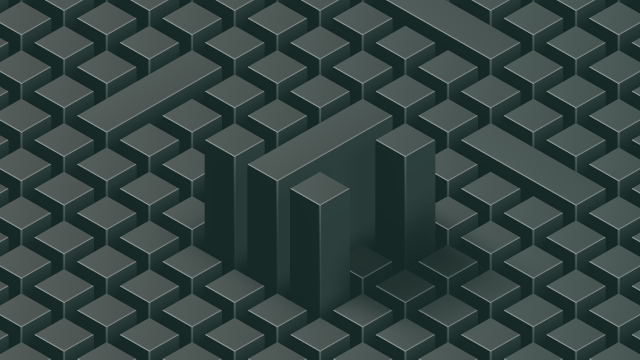
Write a Shadertoy shader that draws this background.

```glsl
// Isometric field of dark green-grey blocks with long bars and a raised cluster.
#define CELL vec2(0.1185, 0.0676)   // half diagonals of a grid cell, in canvas heights
#define ORIGIN_Y 0.4757             // height of the grid origin on the canvas
#define HALF_BLOCK 0.35             // half width of a block, in cells
#define TALL 4.0                    // rise of the raised blocks
#define FLOOR_H -1.0                // ground level below the low tops
#define LINE 0.026                  // width of the lit edges, in cells
#define SAMPLES 3                   // antialiasing samples per axis

const vec3 SHADE = vec3(0.085, 0.155, 0.145);
const vec3 TOP   = vec3(0.305, 0.350, 0.338);
const vec3 RIGHT = vec3(0.175, 0.250, 0.238);
const vec3 LEFT  = vec3(0.090, 0.163, 0.152);
const vec3 EDGE  = vec3(0.620, 0.650, 0.645);

struct Block { vec2 lo; vec2 hi; float top; };

// Replace the block by a longer or taller one if the cell lies in its run.
void run(inout Block b, vec2 cell, vec2 first, vec2 last, float top) {
    if (all(greaterThanEqual(cell, first)) && all(lessThanEqual(cell, last)))
        b = Block(first - HALF_BLOCK, last + HALF_BLOCK, top);
}

Block blockAt(vec2 cell) {
    Block b = Block(cell - HALF_BLOCK, cell + HALF_BLOCK, 0.0);
    // Low bars
    run(b, cell, vec2(-4, -1), vec2(-4, 1), 0.0);
    run(b, cell, vec2(-3, -5), vec2(-1, -5), 0.0);
    run(b, cell, vec2(1, -3), vec2(3, -3), 0.0);
    // Raised bar and pillars
    run(b, cell, vec2(1, 0), vec2(1, 2), TALL);
    run(b, cell, vec2(0, 2), vec2(0, 2), TALL);
    run(b, cell, vec2(2, 2), vec2(2, 2), TALL);
    run(b, cell, vec2(2, 0), vec2(2, 0), TALL);
    return b;
}

// Soft darkening beside neighbours that rise above the point.
float occlusion(vec2 pos, float h, Block self) {
    vec2 cell = floor(pos + 0.5);
    float occ = 0.0;
    for (int j = -1; j <= 1; j++)
    for (int i = -1; i <= 1; i++) {
        Block b = blockAt(cell + vec2(i, j));
        if (distance(b.lo, self.lo) < 0.01) continue;
        float gap = length(max(max(b.lo - pos, pos - b.hi), 0.0));
        occ = max(occ, exp(-4.0 * gap) * clamp(b.top - h, 0.0, 1.0));
    }
    return occ;
}

// Broad shadow cast by the raised cluster on the low blocks.
float castShadow(vec2 pos, float h) {
    float along = smoothstep(1.4, 1.7, pos.x) * (1.0 - smoothstep(2.7, 5.0, pos.x));
    float across = smoothstep(-1.1, 0.0, pos.y) * (1.0 - smoothstep(1.2, 2.4, pos.y));
    return along * across * (1.0 - smoothstep(0.0, 2.5, h));
}

vec3 shadeHit(vec2 pos, float h, Block b, int face) {
    vec2 inset = b.hi - pos;
    vec3 base;
    float lit;
    if (face == 0) {
        // Top: mild gradient and two bright front edges
        vec2 tilt = (pos - 0.5 * (b.lo + b.hi)) / (b.hi - b.lo);
        base = TOP * (1.0 + 0.06 * tilt.y - 0.08 * tilt.x);
        base += vec3(0.012, 0.0, 0.002) * clamp((pos.y - pos.x) / 7.0, -1.0, 1.0);
        vec2 rim = 1.0 - smoothstep(0.5 * LINE, 1.5 * LINE, inset);
        lit = max(rim.y * 0.85, rim.x * 0.6);
    } else {
        // Sides: fade towards the ground, faint vertical front edge
        base = face == 1 ? RIGHT : LEFT;
        base = mix(SHADE, base, smoothstep(FLOOR_H - 0.2, 0.3, h));
        float corner = face == 1 ? inset.y : inset.x;
        lit = 0.4 * (1.0 - smoothstep(0.4 * LINE, 1.4 * LINE, corner))
            * exp(-0.6 * (b.top - h));
    }
    float light = 1.0 - 0.8 * occlusion(pos, h, b);
    light *= 1.0 - 0.78 * castShadow(pos, h);
    vec3 col = mix(SHADE, base, light);
    return mix(col, EDGE, lit * mix(0.55, 1.0, light));
}

// Walk the view ray down through the grid until it meets a block.
vec3 scene(vec2 screen) {
    vec2 ray = vec2(screen.x + screen.y, screen.y - screen.x);
    for (float level = TALL; level > FLOOR_H - 0.6; level -= 0.5) {
        Block b = blockAt(floor(0.5 * (ray + level) + 0.5));
        vec2 enter = 2.0 * b.hi - ray;
        vec2 leave = 2.0 * b.lo - ray;
        float h = min(b.top, min(enter.x, enter.y));
        if (h > max(FLOOR_H, max(leave.x, leave.y))) {
            int face = h == b.top ? 0 : (enter.x < enter.y ? 1 : 2);
            return shadeHit(0.5 * (ray + h), h, b, face);
        }
    }
    return SHADE * 0.96;
}

void mainImage(out vec4 fragColor, in vec2 fragCoord) {
    vec3 sum = vec3(0.0);
    for (int j = 0; j < SAMPLES; j++)
    for (int i = 0; i < SAMPLES; i++) {
        vec2 offset = (vec2(i, j) + 0.5) / float(SAMPLES) - 0.5;
        vec2 p = (fragCoord + offset) / iResolution.y;
        vec2 center = vec2(0.5 * iResolution.x / iResolution.y, ORIGIN_Y);
        sum += scene(vec2(p.x - center.x, center.y - p.y) / CELL);
    }
    fragColor = vec4(sum / float(SAMPLES * SAMPLES), 1.0);
}
```
